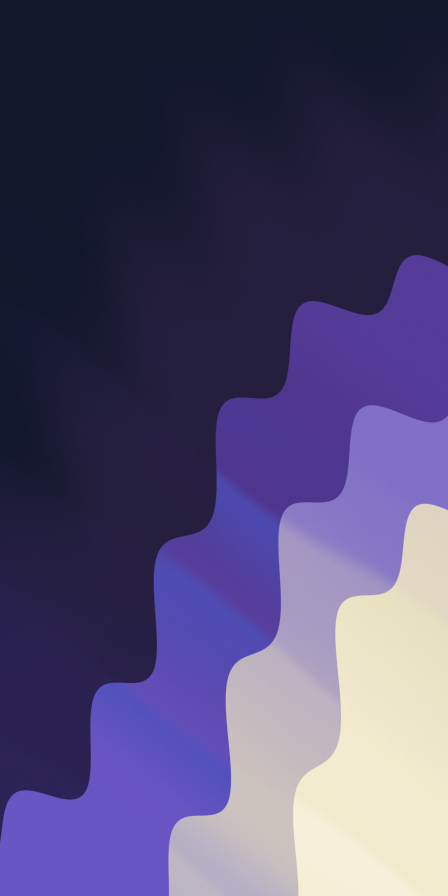
Write a WebGL 1 fragment shader that draws this background.

```glsl
precision highp float;
// Overlapping wavy sheets climbing to the right, from night blue to cream.
// Each edge is a height over a tilted axis: one long swell plus a short ripple.
// Soft diagonal folds of light repeat across every sheet.
uniform vec2 u_resolution;

#define TILT 0.5236
#define RIPPLE_SIZE 0.052
#define RIPPLE_LENGTH 0.271
#define RIPPLE_START 0.633
#define SWELL_SIZE 0.318
#define SWELL_LENGTH 2.5
#define FOLD_TOP 1.354
#define FOLD_SPACING 0.318
#define FOLD_SLOPE 0.75
#define GRAIN 0.006

const float TAU = 6.28318;

float hash(vec2 p) {
  return fract(sin(dot(p, vec2(12.9898, 78.233))) * 43758.5453);
}

float wave(float u, float center, float wavelength) {
  return sin(TAU * (u - center) / wavelength);
}

// Height of the uppermost edge along the tilted axis
float ridge(float u) {
  float phase = TAU * (u - RIPPLE_START) / RIPPLE_LENGTH;
  float swell = 0.443 + SWELL_SIZE * wave(u, 0.698, SWELL_LENGTH);
  float lowBend = 0.023 * (1.0 - smoothstep(0.57, 0.94, u));
  return swell + RIPPLE_SIZE * sin(phase) + lowBend * (cos(phase) - 0.2);
}

// Drop below the ridge: mean, variation, center, wavelength
float edgeHeight(float u, vec4 drop) {
  return ridge(u) - drop.x + drop.y * wave(u, drop.z, drop.w);
}

// Smooth coverage of the area under an edge
float sheet(vec2 q, vec4 drop, float pixel) {
  float h = edgeHeight(q.x, drop);
  float slope = (edgeHeight(q.x + 0.002, drop) - h) / 0.002;
  float d = (q.y - h) / sqrt(1.0 + slope * slope);
  return 1.0 - smoothstep(-0.75 * pixel, 0.75 * pixel, d);
}

void main() {
  // Canvas is one unit wide and two units high
  vec2 p = gl_FragCoord.xy / u_resolution * vec2(1.0, 2.0);
  float pixel = 2.0 / u_resolution.y;
  float c = cos(TILT);
  float s = sin(TILT);
  vec2 q = vec2(c * p.x + s * p.y, c * p.y - s * p.x);

  // Diagonal folds: a soft bright rim that fades downwards
  float w = p.y + FOLD_SLOPE * p.x;
  float bend = 0.025 * wave(q.x, RIPPLE_START, RIPPLE_LENGTH * 1.5);
  float fold = fract((FOLD_TOP - w + bend) / FOLD_SPACING);
  float glow = smoothstep(0.0, 0.15, fold) * (1.0 - smoothstep(0.12, 1.0, fold));
  glow *= 1.0 - smoothstep(1.36, 1.6, w);

  // Night sheet
  vec3 navy = vec3(0.07, 0.088, 0.172);
  vec3 plum = vec3(0.143, 0.118, 0.242);
  vec3 dusk = vec3(0.165, 0.13, 0.32);
  float away = q.y - ridge(q.x);
  vec3 color = mix(plum, navy, smoothstep(0.16, 0.68, away));
  color = mix(dusk, color, smoothstep(0.4, 1.02, w));
  color += vec3(0.008, 0.005, 0.018) * glow;

  // Violet sheet
  vec3 violet = vec3(0.305, 0.205, 0.55);
  vec3 iris = vec3(0.41, 0.335, 0.77);
  vec3 blue = vec3(0.29, 0.32, 0.74);
  vec3 violetSheet = mix(iris, violet, smoothstep(0.35, 1.46, w));
  violetSheet = mix(violetSheet, blue, 0.65 * glow * smoothstep(0.4, 0.7, w));
  violetSheet += vec3(0.025, 0.03, 0.05) * smoothstep(1.5, 1.9, w);
  color = mix(color, violetSheet, sheet(q, vec4(0.0, 0.0, 0.0, 1.0), pixel));

  // Lilac sheet
  vec3 lilac = vec3(0.5, 0.44, 0.775);
  vec3 stone = vec3(0.79, 0.755, 0.745);
  vec3 mist = vec3(0.71, 0.685, 0.77);
  vec3 lilacSheet = mix(stone, lilac, smoothstep(0.65, 1.56, w));
  lilacSheet = mix(mist, lilacSheet, smoothstep(0.4, 0.6, w));
  lilacSheet = mix(lilacSheet, vec3(0.82, 0.79, 0.75), 0.3 * glow);
  color = mix(color, lilacSheet, sheet(q, vec4(0.307, 0.042, 0.742, 1.667), pixel));

  // Cream sheet
  vec3 sand = vec3(0.87, 0.83, 0.755);
  vec3 cream = vec3(0.95, 0.92, 0.805);
  vec3 ivory = vec3(0.98, 0.96, 0.89);
  vec3 creamSheet = mix(cream, sand, smoothstep(0.85, 1.6, w));
  creamSheet = mix(creamSheet, ivory, 0.7 * glow * (1.0 - smoothstep(0.6, 1.0, w)));
  creamSheet += vec3(0.01, 0.025, -0.01) * glow * smoothstep(0.9, 1.2, w);
  color = mix(color, creamSheet, sheet(q, vec4(0.568, 0.065, 0.833, 1.146), pixel));

  // Faint grain against banding
  color += GRAIN * (hash(floor(p * 256.0)) - 0.5);
  gl_FragColor = vec4(color, 1.0);
}
```
